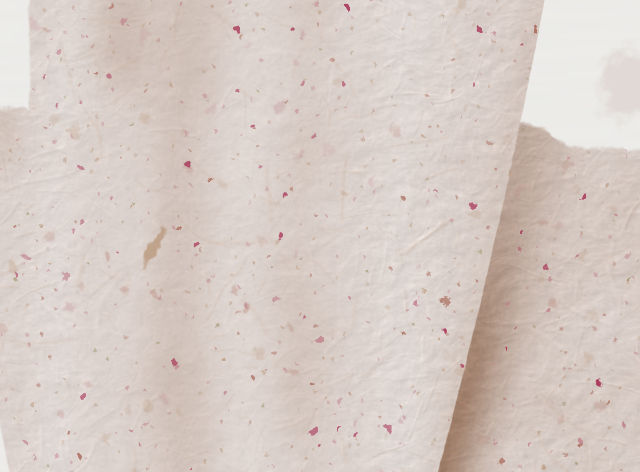
Give the GLSL for this texture, as a Shadertoy shader.

```glsl
const vec3 PAPER = vec3(0.868, 0.828, 0.808);
const vec3 LIGHT = vec3(0.905, 0.885, 0.875);
const vec3 SHADE = vec3(0.795, 0.725, 0.685);
const vec3 BROWN = vec3(0.63, 0.50, 0.42);
const vec3 WALL = vec3(0.925, 0.922, 0.912);
const vec3 CRIMSON = vec3(0.66, 0.20, 0.34);
const vec3 PINK = vec3(0.75, 0.50, 0.54);
const vec3 RUST = vec3(0.67, 0.42, 0.36);
const vec3 TAN = vec3(0.73, 0.60, 0.49);
const vec3 OLIVE = vec3(0.57, 0.52, 0.33);
const vec2 LIGHT_DIR = vec2(-0.55, 0.83);
const float FIBRE_GAIN = 0.060;
const float CRUMPLE_GAIN = 0.17;

vec4 hash4(vec2 p) {
    vec4 q = fract(p.xyxy * vec4(0.1031, 0.1030, 0.0973, 0.1099));
    q += dot(q, q.wzxy + 33.33);
    return fract((q.xxyz + q.yzzw) * q.zywx);
}

float noise(vec2 p) {
    vec2 i = floor(p), f = fract(p);
    f = f * f * (3.0 - 2.0 * f);
    return mix(mix(hash4(i).x, hash4(i + vec2(1, 0)).x, f.x),
               mix(hash4(i + vec2(0, 1)).x, hash4(i + vec2(1, 1)).x, f.x), f.y);
}

float fbm(vec2 p) {
    float sum = 0.0, amp = 0.5;
    for (int i = 0; i < 4; i++) {
        sum += amp * noise(p);
        p = mat2(1.6, 1.2, -1.2, 1.6) * p + 7.3;
        amp *= 0.5;
    }
    return sum;
}

float bump(float x, float centre, float width) {
    float d = (x - centre) / width;
    return exp(-d * d);
}

// Embossed strands: x is relief shading, y is tan tint
vec2 fibres(vec2 p, float cell, float width, float seed) {
    vec2 id = floor(p / cell), sum = vec2(0);
    for (int k = 0; k < 9; k++) {
        vec2 c = id + vec2(k % 3 - 1, k / 3 - 1);
        vec4 h = hash4(c + seed), g = hash4(c + seed + 51.7);
        float angle = 6.2832 * h.z;
        vec2 dir = vec2(cos(angle), sin(angle)), side = vec2(-dir.y, dir.x);
        vec2 q = p - (c + h.xy) * cell;
        float along = dot(q, dir) / (cell * mix(0.35, 0.95, h.w));
        float across = (dot(q, side) + (g.w - 0.5) * 0.25 * cell * along * along)
                     / (width * mix(0.6, 1.4, g.x));
        float body = exp(-across * across) * smoothstep(1.0, 0.6, abs(along));
        sum += body * vec2(2.0 * across * dot(side, LIGHT_DIR) * g.y + 0.2,
                           step(0.72, g.z));
    }
    return sum;
}

vec3 petalColour(float t) {
    vec3 c = mix(CRIMSON, PINK, step(0.30, t));
    c = mix(c, RUST, step(0.50, t));
    c = mix(c, TAN, step(0.67, t));
    return mix(c, OLIVE, step(0.92, t));
}

// Scattered petal flakes painted over the base colour
vec3 flakes(vec3 base, vec2 p, float cell, float size, float share,
            float opacity, float soft, vec2 tones, float seed) {
    vec2 id = floor(p / cell);
    for (int k = 0; k < 9; k++) {
        vec2 c = id + vec2(k % 3 - 1, k / 3 - 1);
        vec4 h = hash4(c + seed), g = hash4(c + seed + 23.1);
        float angle = 1.6 + (h.z - 0.5) * 2.6;
        vec2 dir = vec2(cos(angle), sin(angle));
        vec2 q = p - (c + h.xy) * cell;
        q = vec2(dot(q, dir), dot(q, vec2(-dir.y, dir.x)));
        q.y += (g.w - 0.5) * q.x * q.x / size;
        q.y /= mix(0.35, 0.85, g.x);
        float radius = size * mix(0.55, 1.25, g.y);
        float ragged = (noise(p / size * 1.8 + seed) - 0.5) * radius * 0.9;
        float mask = smoothstep(soft, -soft, length(q) + ragged - radius);
        mask *= step(h.w, share) * opacity * mix(0.45, 1.0, g.z);
        base = mix(base, petalColour(mix(tones.x, tones.y, fract(g.x * 17.0))), mask);
    }
    return base;
}

void mainImage(out vec4 fragColor, in vec2 fragCoord) {
    vec2 p = fragCoord / iResolution.y;
    vec2 warp = vec2(noise(p * 14.0), noise(p * 14.0 + 40.0)) - 0.5;
    vec2 wp = p + warp * 0.025;
    float rough = (fbm(p * 45.0) - 0.47) * 0.022;

    // Sheet outlines
    float fromEdge = p.x - mix(0.928, 1.153, p.y) - 0.04 * p.y * (1.0 - p.y) + rough * 0.15;
    float front = smoothstep(0.002, -0.002, fromEdge);
    float rearTop = 0.735 - 0.05 * smoothstep(1.12, 1.23, p.x) + rough;
    float rear = smoothstep(0.006, -0.006, p.y - rearTop);
    float scrap = smoothstep(0.075, 0.03, length((p - vec2(1.33, 0.82)) * vec2(1.0, 0.75)) + rough * 3.0);
    float leftGap = smoothstep(0.066, 0.058, p.x + rough * 0.4) * smoothstep(0.765, 0.775, p.y + rough);
    leftGap = max(leftGap, smoothstep(0.003, -0.003, p.x - 0.02 + p.y * 0.2));

    // Soft vertical folds
    float sway = p.x + 0.02 * sin(p.y * 4.0);
    float dark = 0.55 * bump(sway, 0.39, 0.07) + 0.3 * bump(sway, 0.65, 0.06);
    dark += 0.75 * bump(p.x, 0.255, 0.065) * smoothstep(0.74, 0.9, p.y);
    dark += 0.5 * bump(p.x, 0.0, 0.06) * bump(p.y, 0.74, 0.09);
    dark += 0.35 * bump(fromEdge, 0.0, 0.05) + 0.5 * (fbm(p * 6.0) - 0.4);
    float bright = 0.4 * bump(sway, 0.13, 0.07) + 0.3 * bump(sway, 0.53, 0.06) + 0.45 * bump(sway, 0.86, 0.09);
    vec3 frontColour = mix(mix(PAPER, SHADE, clamp(dark, 0.0, 1.0)), LIGHT, bright);

    // Rear sheet with the shadow cast beside the front edge
    float shadow = bump(fromEdge, 0.0, mix(0.08, 0.11, p.y)) * mix(1.0, 0.45, smoothstep(0.1, 0.7, p.y));
    vec3 rearColour = mix(PAPER, SHADE, clamp(0.25 + 0.8 * (fbm(p * 7.0 + 9.0) - 0.45), 0.0, 1.0));
    rearColour = mix(rearColour, BROWN, shadow);
    vec3 colour = mix(rearColour, frontColour, front);

    // Crumples and pressed strands
    float relief = 0.55 + 0.45 * smoothstep(0.65, 0.85, p.x) + 0.3 * smoothstep(0.3, 0.1, p.x);
    vec2 crease = wp * vec2(30.0, 42.0);
    float slope = fbm(crease) - fbm(crease - LIGHT_DIR * 0.22);
    vec2 strands = fibres(wp, 0.11, 0.0042, 3.0) + 0.8 * fibres(wp, 0.06, 0.0034, 17.0)
                 + 0.6 * fibres(wp, 0.034, 0.0026, 31.0);
    colour -= relief * CRUMPLE_GAIN * slope;
    colour += relief * FIBRE_GAIN * 0.7 * (strands.x - 0.25);
    colour = mix(colour, TAN, 0.13 * min(strands.y, 1.5));
    colour += (noise(p * 190.0) - 0.5) * 0.014;

    // Petals, from faint smudges to crisp flakes
    colour = flakes(colour, p, 0.075, 0.012, 0.35, 0.30, 0.006, vec2(0.35, 0.9), 5.0);
    colour = flakes(colour, p, 0.034, 0.0042, 0.42, 0.55, 0.0022, vec2(0.3, 0.97), 61.0);
    colour = flakes(colour, p, 0.060, 0.0050, 0.30, 0.80, 0.0018, vec2(0.1, 0.95), 83.0);
    colour = flakes(colour, p, 0.105, 0.0085, 0.34, 0.95, 0.0018, vec2(0.0, 0.6), 107.0);

    // Long torn husk
    vec2 husk = mat2(0.5, -0.87, 0.87, 0.5) * (p - vec2(0.328, 0.48));
    float huskMask = smoothstep(0.003, -0.003, length(husk * vec2(0.22, 1.0)) - 0.010 + rough);
    colour = mix(colour, TAN, 0.8 * huskMask);

    // Bare wall behind the sheets
    vec3 wall = WALL + (noise(p * vec2(8.0, 90.0)) - 0.5) * 0.008;
    vec3 wallColour = mix(wall, PAPER, 0.75 * scrap);
    colour = mix(colour, wallColour, max(leftGap, (1.0 - front) * (1.0 - rear)));
    fragColor = vec4(clamp(colour, 0.0, 1.0), 1.0);
}
```
